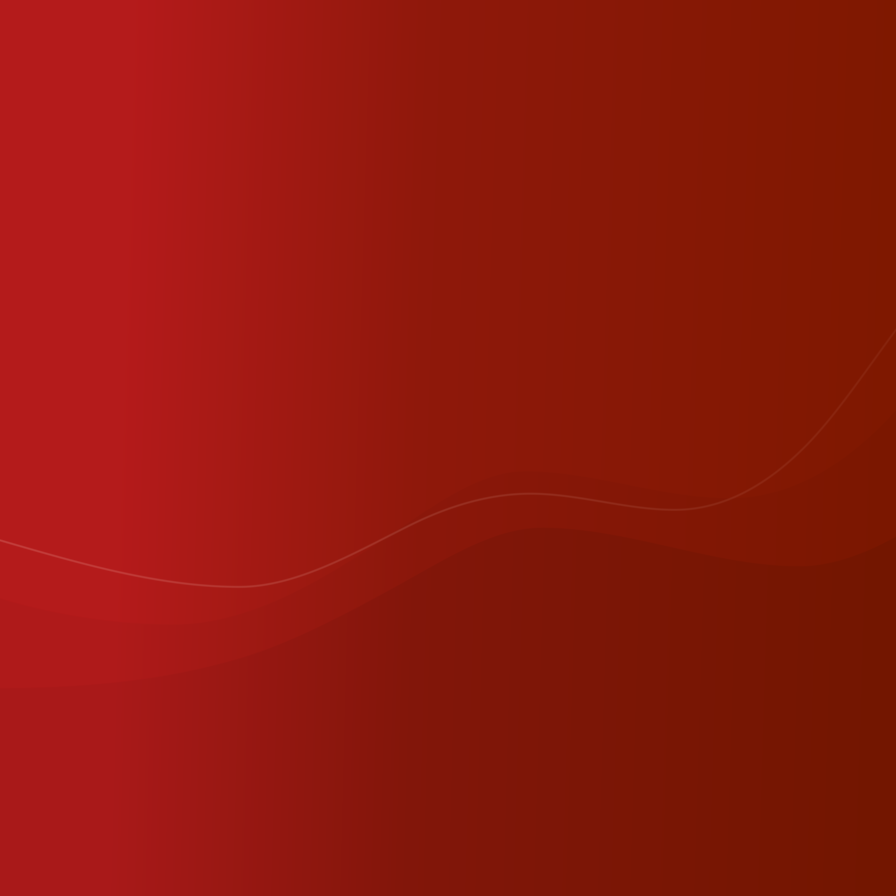
This background is drawn by a WebGL 1 fragment shader. Its source:

```glsl
precision highp float;
uniform vec2 u_resolution;

// Cubic through two knots, each given as (x, height, slope)
float span(float x, vec3 a, vec3 b) {
  float w = b.x - a.x;
  float t = clamp((x - a.x) / w, 0.0, 1.0);
  float s = 1.0 - t;
  return s * s * ((1.0 + 2.0 * t) * a.y + t * w * a.z)
       + t * t * ((3.0 - 2.0 * t) * b.y - s * w * b.z);
}

float upperWave(float x) {
  vec3 trough = vec3(0.195, 0.303, 0.0);
  vec3 rise = vec3(0.443, 0.408, 0.68);
  vec3 crest = vec3(0.586, 0.474, 0.0);
  vec3 dip = vec3(0.814, 0.444, 0.0);
  if (x < trough.x) return span(x, vec3(0.0, 0.332, -0.3), trough);
  if (x < rise.x) return span(x, trough, rise);
  if (x < crest.x) return span(x, rise, crest);
  if (x < dip.x) return span(x, crest, dip);
  return span(x, dip, vec3(1.0, 0.542, 1.1));
}

float lowerWave(float x) {
  vec3 slope = vec3(0.26, 0.263, 0.28);
  vec3 rise = vec3(0.443, 0.346, 0.55);
  vec3 crest = vec3(0.605, 0.411, 0.0);
  vec3 dip = vec3(0.892, 0.368, 0.0);
  if (x < slope.x) return span(x, vec3(0.0, 0.232, 0.0), slope);
  if (x < rise.x) return span(x, slope, rise);
  if (x < crest.x) return span(x, rise, crest);
  if (x < dip.x) return span(x, crest, dip);
  return span(x, dip, vec3(1.0, 0.401, 0.55));
}

float threadHeight(float x) {
  vec3 trough = vec3(0.267, 0.345, 0.0);
  vec3 rise = vec3(0.456, 0.413, 0.5);
  vec3 crest = vec3(0.592, 0.449, 0.0);
  vec3 dip = vec3(0.753, 0.431, 0.0);
  vec3 climb = vec3(0.898, 0.501, 1.0);
  if (x < trough.x) return span(x, vec3(0.0, 0.397, -0.29), trough);
  if (x < rise.x) return span(x, trough, rise);
  if (x < crest.x) return span(x, rise, crest);
  if (x < dip.x) return span(x, crest, dip);
  if (x < climb.x) return span(x, dip, climb);
  return span(x, climb, vec3(1.0, 0.632, 1.35));
}

float below(float y, float edge, float px) {
  return 1.0 - smoothstep(-px, px, y - edge);
}

void main() {
  vec2 uv = gl_FragCoord.xy / u_resolution;
  float px = 1.0 / u_resolution.y;

  // Slightly tilted gradient from crimson to dark brick
  float g = uv.x + 0.03 * (0.6 - uv.y);
  vec3 color = mix(vec3(0.706, 0.104, 0.104), vec3(0.56, 0.094, 0.042),
                   clamp((g - 0.14) / 0.33, 0.0, 1.0));
  color = mix(color, vec3(0.496, 0.094, 0.0), clamp((g - 0.47) / 0.53, 0.0, 1.0));

  // Two translucent waves of shade
  color *= 1.0 - 0.03 * below(uv.y, upperWave(uv.x), px);
  color *= 1.0 - mix(0.03, 0.065, smoothstep(0.0, 0.6, uv.x))
               * below(uv.y, lowerWave(uv.x), px);

  // Fine light thread, fading to the right
  float y = threadHeight(uv.x);
  float slope = (threadHeight(uv.x + 0.001) - threadHeight(uv.x - 0.001)) / 0.002;
  float d = abs(uv.y - y) / sqrt(1.0 + slope * slope);
  float thread = 1.0 - smoothstep(0.0, 0.001 + px, d);
  color = mix(color, vec3(1.0, 0.85, 0.8), thread * mix(0.19, 0.06, uv.x));

  gl_FragColor = vec4(color, 1.0);
}
```
